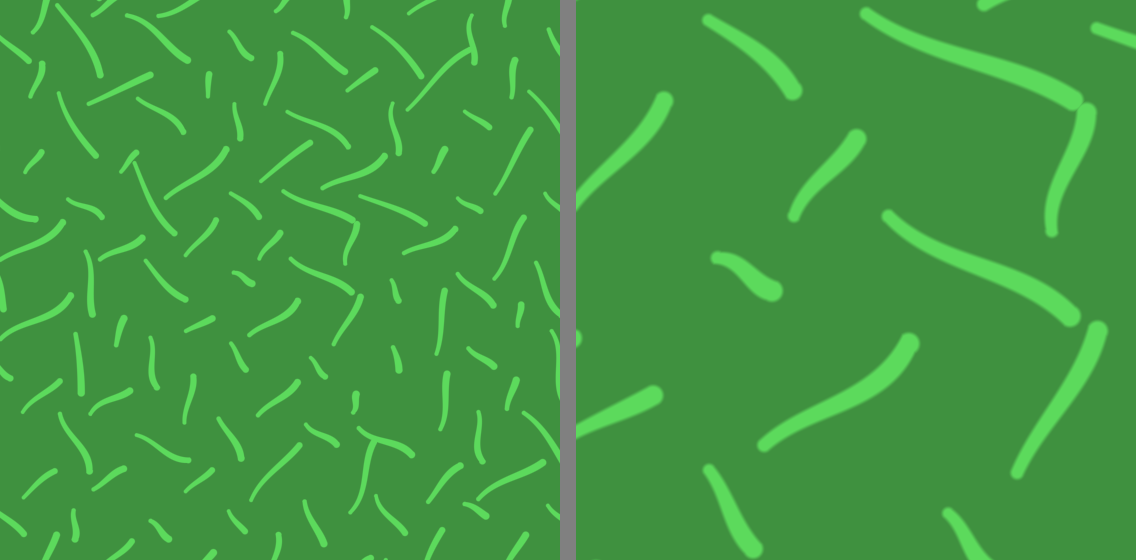
Left: the whole. Right: its middle third, enlarged.
Give the GLSL for this pattern, as a Shadertoy shader.

```glsl
const vec3 GROUND_COLOR = vec3(0.249, 0.57, 0.249);
const vec3 STROKE_COLOR = vec3(0.362, 0.855, 0.362);
const float CELL_SIZE = 0.1;                     // one stroke per cell
const float JITTER = 0.3;                        // centre shift, in cells
const vec2 HALF_LENGTH = vec2(0.18, 0.78);       // shortest, longest, in cells
const vec2 TILT = vec2(-0.4, 0.75);              // turn away from the diagonal
const vec2 END_RADIUS = vec2(0.0037, 0.0060);    // thin end, thick end
const float BOW = 0.13;                          // C-shaped bend
const float WAVE = 0.22;                         // S-shaped bend
const float EDGE_SOFTNESS = 0.0015;
const float SEED = 3.7;
const float QUARTER_PI = 0.785398;
const float DIAGONAL = 0.707107;

// Swaps between canvas axes and diagonal grid axes (its own inverse)
const mat2 DIAGONAL_AXES = mat2(DIAGONAL, DIAGONAL, DIAGONAL, -DIAGONAL);

float hash(vec2 cell, float channel) {
    return fract(sin(dot(cell, vec2(127.1, 311.7)) + (channel + SEED) * 74.7) * 43758.5453);
}

float signedHash(vec2 cell, float channel) {
    return 2.0 * hash(cell, channel) - 1.0;
}

// Distance to a bent, tapered stroke lying along x
float strokeDistance(vec2 p, float halfLength, float bow, float wave, vec2 radius) {
    float along = clamp(p.x / halfLength, -1.0, 1.0);
    float spine = halfLength * (1.0 - along * along) * (bow + wave * along);
    float taper = smoothstep(-1.2, 0.9, along);
    vec2 toSpine = p - vec2(along * halfLength, spine);
    return length(toSpine) - mix(radius.x, radius.y, taper);
}

// The stroke owned by one cell; neighbours lean opposite ways to stay apart
float cellStroke(vec2 gridPoint, vec2 cell) {
    vec2 shift = JITTER * (vec2(hash(cell, 1.0), hash(cell, 2.0)) - 0.5);
    vec2 p = DIAGONAL_AXES * (gridPoint - cell - 0.5 - shift) * CELL_SIZE;

    float side = mod(cell.x + cell.y, 2.0) < 0.5 ? 1.0 : -1.0;
    float tilt = mix(TILT.x, TILT.y, hash(cell, 3.0));
    float angle = side * (QUARTER_PI + tilt);
    vec2 axis = vec2(cos(angle), sin(angle));
    p = vec2(dot(p, axis), dot(p, vec2(-axis.y, axis.x)));

    float reach = mix(HALF_LENGTH.x, HALF_LENGTH.y, hash(cell, 4.0));
    float halfLength = CELL_SIZE * reach * (1.0 - 0.25 * abs(tilt));
    vec2 radius = END_RADIUS * mix(0.9, 1.1, hash(cell, 5.0));
    float bow = BOW * signedHash(cell, 6.0);
    float wave = WAVE * signedHash(cell, 7.0);
    return strokeDistance(p, halfLength, bow, wave, radius);
}

void mainImage(out vec4 fragColor, in vec2 fragCoord) {
    float canvasSize = min(iResolution.x, iResolution.y);
    vec2 gridPoint = DIAGONAL_AXES * (fragCoord / canvasSize) / CELL_SIZE;

    // Nearest stroke among the surrounding cells
    float nearest = 1.0;
    for (int y = -1; y <= 1; y++) {
        for (int x = -1; x <= 1; x++) {
            vec2 cell = floor(gridPoint) + vec2(x, y);
            nearest = min(nearest, cellStroke(gridPoint, cell));
        }
    }

    // Soft edge, never thinner than a pixel
    float softness = max(EDGE_SOFTNESS, 0.75 / canvasSize);
    float coverage = 1.0 - smoothstep(-softness, softness, nearest);
    fragColor = vec4(mix(GROUND_COLOR, STROKE_COLOR, coverage), 1.0);
}
```
